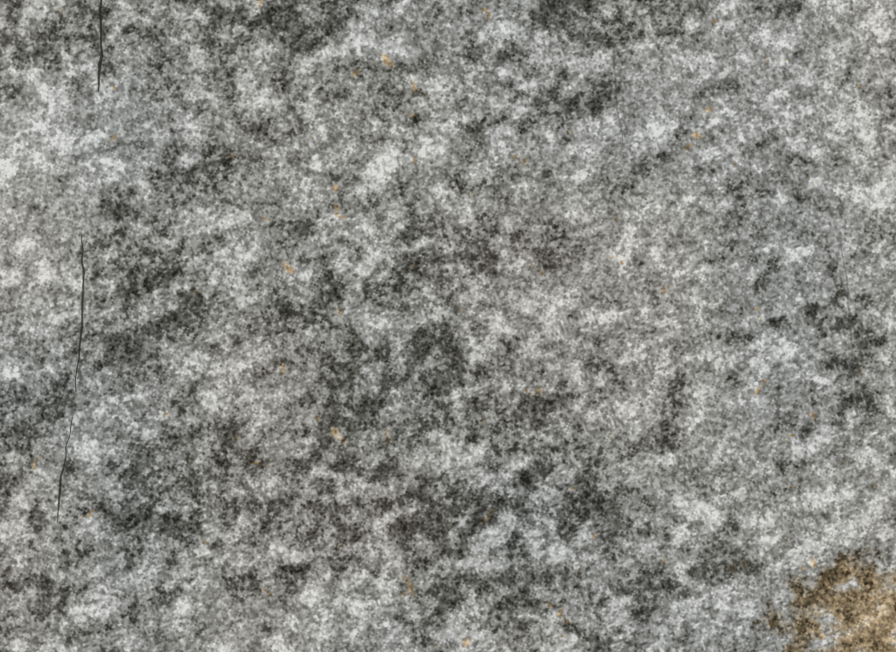
A WebGL 2 fragment shader for this texture:

```glsl
#version 300 es
precision highp float;
// Weathered grey rock face: mottled mineral clouds, gritty grain, thin cracks and rust stains.

uniform vec2 u_resolution;
out vec4 fragColor;

const float BASE_TONE = 0.537;
const float BED_ANGLE = 0.52;              // tilt of the mineral bands, radians
const vec2  BED_SCALE = vec2(2.5, 5.2);    // along and across the bands
const float PATCH_SCALE = 13.0;
const float MOTTLE_SCALE = 42.0;
const float GRAIN_SCALE = 165.0;
const float CLOUD_GAIN = 0.125;
const float PATCH_GAIN = 0.10;
const float MOTTLE_GAIN = 0.22;
const float GRAIN_GAIN = 0.225;
const float DARK_GAIN = 0.08;
const float PALE_GAIN = 0.06;
const float RUST_CELLS = 26.0;
const float RUST_SHARE = 0.07;
const vec3  SHADOW_TINT = vec3(0.002, 0.002, -0.018);
const vec3  PALE_TINT = vec3(0.0, 0.003, -0.010);
const vec3  RUST = vec3(1.08, 0.91, 0.68);

float hash(vec2 cell) {
    uvec2 q = uvec2(ivec2(cell)) * uvec2(1597334673u, 3812015801u);
    uint n = (q.x ^ q.y) * 1597334673u;
    n = (n ^ (n >> 15)) * 2246822519u;
    return float((n ^ (n >> 13)) >> 8) / 16777216.0;
}

// Value noise in the range -1 to 1.
float noise(vec2 p) {
    vec2 cell = floor(p), f = fract(p);
    f = f * f * (3.0 - 2.0 * f);
    float low = mix(hash(cell), hash(cell + vec2(1, 0)), f.x);
    float high = mix(hash(cell + vec2(0, 1)), hash(cell + vec2(1, 1)), f.x);
    return 2.0 * mix(low, high, f.y) - 1.0;
}

mat2 rotation(float angle) {
    float c = cos(angle), s = sin(angle);
    return mat2(c, -s, s, c);
}

float fbm(vec2 p, int octaves) {
    float sum = 0.0, gain = 0.5;
    mat2 turn = 2.03 * rotation(0.6);
    for (int i = 0; i < octaves; i++) {
        sum += gain * noise(p);
        p = turn * p + 17.3;
        gain *= 0.5;
    }
    return sum;
}

// Coverage of a tapered, slightly wavering crack from a to b.
float crack(vec2 p, vec2 a, vec2 b, float width) {
    p.x += 0.005 * noise(p * 14.0) + 0.002 * noise(p * 60.0);
    vec2 ab = b - a;
    float t = clamp(dot(p - a, ab) / dot(ab, ab), 0.0, 1.0);
    float halfWidth = width * (0.25 + 0.75 * sin(3.14159 * t)) * (0.7 + 0.5 * noise(p * 30.0));
    float edge = 1.0 / u_resolution.y;
    return 1.0 - smoothstep(halfWidth - edge, halfWidth + edge, distance(p, a + t * ab));
}

// Small ragged stains scattered over a jittered grid.
float rustSpots(vec2 p) {
    vec2 q = p * RUST_CELLS + 0.35 * vec2(noise(p * 70.0), noise(p * 70.0 + 31.0));
    vec2 cell = floor(q);
    vec2 centre = 0.3 + 0.4 * vec2(hash(cell + 71.0), hash(cell + 139.0));
    float radius = mix(0.1, 0.28, hash(cell + 211.0));
    float present = step(hash(cell + 307.0), RUST_SHARE);
    return present * (1.0 - smoothstep(0.2 * radius, radius, distance(fract(q), centre)));
}

void main() {
    vec2 p = gl_FragCoord.xy / u_resolution.y;
    float aspect = u_resolution.x / u_resolution.y;

    // Mineral layers, from broad tilted clouds down to grit
    vec2 warp = 0.05 * vec2(fbm(p * 6.0 + 5.0, 3), fbm(p * 6.0 + 43.0, 3));
    float clouds = fbm(rotation(BED_ANGLE) * (p + warp) * BED_SCALE + 23.0, 5);
    float patches = fbm(rotation(0.3) * (p + warp) * PATCH_SCALE * vec2(0.85, 1.15) + 61.0, 4);
    float mottle = fbm(rotation(0.4) * p * MOTTLE_SCALE * vec2(0.9, 1.1) + 97.0, 4);
    float grain = 0.55 * noise(rotation(0.8) * p * GRAIN_SCALE)
                + 0.55 * noise(rotation(0.35) * p * GRAIN_SCALE * 1.8 + 9.0);
    float tone = BASE_TONE + CLOUD_GAIN * clouds + PATCH_GAIN * patches
               + MOTTLE_GAIN * mottle + GRAIN_GAIN * grain;

    // Ragged dark clusters and pale crystals, broken up by the grit
    float cluster = 0.8 * clouds + 0.6 * patches + mottle + 0.25 * grain;
    tone -= DARK_GAIN * smoothstep(0.15, 0.5, -cluster);
    tone += PALE_GAIN * smoothstep(0.15, 0.4, 0.5 * patches + mottle + 0.2 * grain);

    // Upright fibres beside the left edge
    float fibreZone = 1.0 - smoothstep(0.08, 0.24, p.x + 0.1 * patches);
    tone += 0.09 * fibreZone * fbm(vec2(p.x * 75.0 + 5.0 * p.y, p.y * 7.0), 3);

    // Long broken fissure on the left, fainter seams on the right
    float fissure = crack(p, vec2(0.150, 0.86), vec2(0.156, 1.02), 0.0030);
    fissure = max(fissure, crack(p, vec2(0.115, 0.40), vec2(0.130, 0.64), 0.0020));
    fissure = max(fissure, crack(p, vec2(0.083, 0.20), vec2(0.108, 0.36), 0.0026));
    float seam = crack(p, vec2(1.325, 0.33), vec2(1.285, 0.64), 0.0022);
    seam = max(seam, crack(p, vec2(0.950, 0.76), vec2(0.945, 0.96), 0.0022));
    tone = mix(tone, 0.17, 0.85 * fissure);
    tone = mix(tone, 0.30, 0.4 * seam);

    // Stone tint and rust, with a larger stain in the lower right corner
    tone = clamp(tone, 0.14, 0.86);
    vec3 colour = tone + mix(SHADOW_TINT, PALE_TINT, smoothstep(0.35, 0.7, tone));
    colour += vec3(0.008, 0.0, -0.008) * noise(p * 5.0 + 19.0);
    float corner = length((p - vec2(aspect - 0.03, 0.05)) * vec2(0.8, 1.3)) + 0.12 * patches + 0.15 * mottle;
    float stain = max(0.8 * rustSpots(p), 0.75 * (1.0 - smoothstep(0.01, 0.12, corner)));
    colour *= mix(vec3(1.0), RUST, stain);

    fragColor = vec4(colour, 1.0);
}
```
